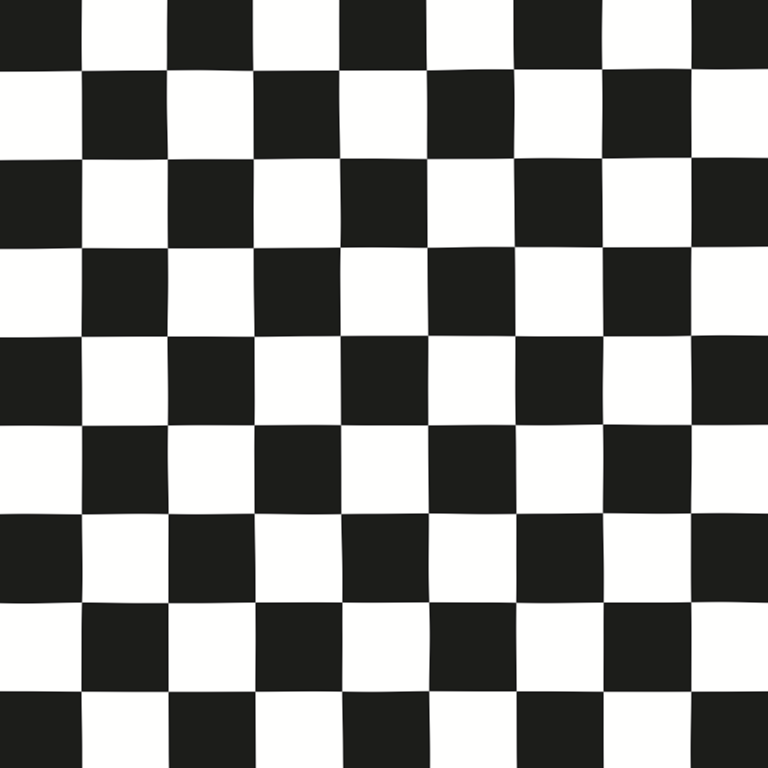
This pattern is drawn by a WebGL 2 fragment shader. Its source:

```glsl
#version 300 es
precision highp float;

uniform vec2 u_resolution;
out vec4 fragColor;

float hash(vec2 p) {
    vec3 q = fract(vec3(p.xyx) * 0.1031);
    q += dot(q, q.yzx + 33.33);
    return fract((q.x + q.y) * q.z);
}

// Smooth hand wobble along one grid line, from -1 to 1
float wobble(float line, float along) {
    float i = floor(along);
    float a = hash(vec2(line + 20.0, i + 50.0));
    float b = hash(vec2(line + 20.0, i + 51.0));
    return mix(a, b, smoothstep(0.0, 1.0, along - i)) * 2.0 - 1.0;
}

void main() {
    vec2 uv = gl_FragCoord.xy / u_resolution;

    // Columns lean left toward the top, rows rise slightly to the right
    float across = (uv.x - 0.107) / 0.793;
    vec2 bent = uv;
    bent.x += 0.0208 * across * (1.0 - across) * uv.y;
    bent.y -= 0.0035 * (uv.x - 0.5) * uv.y;

    // Signed distance to the nearest grid line on each axis
    vec2 pitch = vec2(0.1133, 0.1156);
    vec2 cell = (bent - vec2(0.1068, 0.0996)) / pitch;
    vec2 line = round(cell);
    vec2 dist = (cell - line) * pitch;
    dist.x += 0.0007 * wobble(line.x, cell.y * 1.5);
    dist.y += 0.0007 * wobble(line.y + 30.0, cell.x * 1.5);

    // Alternating sides of the lines multiply into the checkerboard
    float soft = max(0.75 / min(u_resolution.x, u_resolution.y), 0.0012);
    vec2 side = clamp(dist / soft, -1.0, 1.0) * (1.0 - 2.0 * mod(line, 2.0));
    float dark = 0.5 + 0.5 * side.x * side.y;

    // Dark squares carry a thin, deeper rim
    float edge = min(abs(dist.x), abs(dist.y));
    vec3 ink = mix(vec3(0.05), vec3(0.11, 0.115, 0.102), smoothstep(0.0012, 0.003, edge));
    vec3 paper = vec3(1.0, 1.0, 0.995);
    fragColor = vec4(mix(paper, ink, dark), 1.0);
}
```
